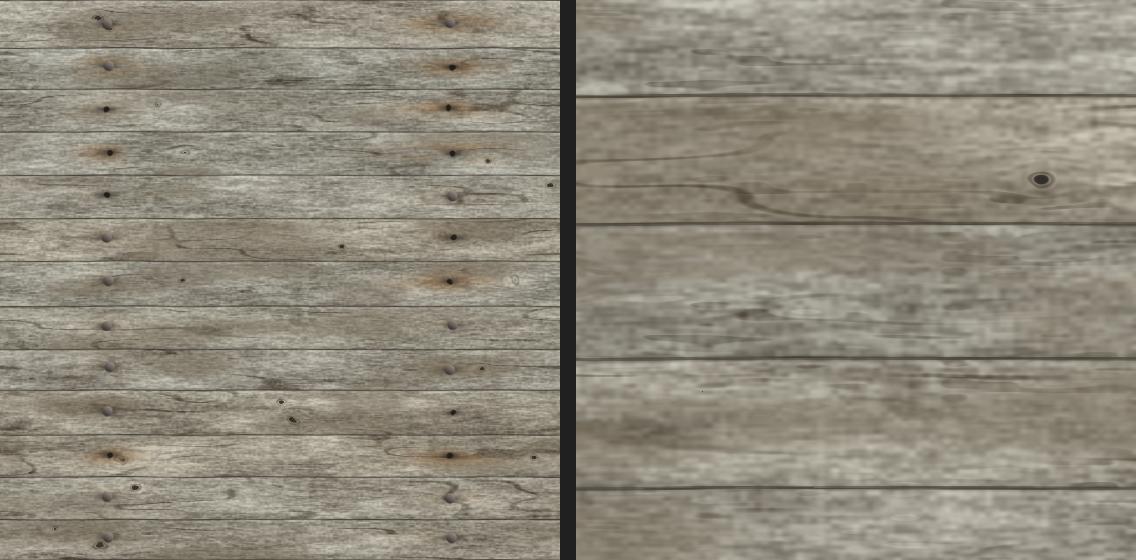
Left: the whole. Right: its middle third, enlarged.
Give the GLSL for this texture, as a WebGL 1 fragment shader.

```glsl
precision highp float;
// Weathered boards: thirteen horizontal planks with thin dark seams, two columns
// of nails or nail holes with rust stains, and scattered knots. Grain is layered
// value noise stretched along x, with crisp fissures; all wraps at the edges.
uniform vec2 u_resolution;

const float PLANKS = 13.0;
const float SEAM_HALF_WIDTH = 0.0010;
const float NAIL_RADIUS = 0.0090;
const float HOLE_RADIUS = 0.0048;
const vec2 NAIL_X = vec2(0.194, 0.806);
// One bit per plank, counted from the top: x = left column, y = right column.
const vec2 HOLE_BITS = vec2(1052.0, 1646.0);
const vec2 RUST_BITS = vec2(1034.0, 1103.0);
const float KNOT_CHANCE = 0.6;
const vec3 WOOD_DARK = vec3(0.355, 0.33, 0.28);
const vec3 WOOD_LIGHT = vec3(0.745, 0.735, 0.685);
const vec3 BROWN = vec3(0.44, 0.395, 0.325);
const vec3 RUST = vec3(0.48, 0.38, 0.265);
const vec3 HOLLOW = vec3(0.16, 0.145, 0.13);
const vec3 SEAM = vec3(0.27, 0.25, 0.21);
const vec3 NAIL = vec3(0.44, 0.41, 0.385);

float hash(vec2 p) {
  vec3 q = fract(p.xyx * 0.1031);
  q += dot(q, q.yzx + 33.33);
  return fract((q.x + q.y) * q.z);
}
// Value noise with cells.x by cells.y cells per canvas, periodic along x.
float noise(vec2 p, vec2 cells, float seed) {
  p *= cells;
  vec2 i = floor(p), f = p - i;
  f = f * f * (3.0 - 2.0 * f);
  vec2 x = mod(vec2(i.x, i.x + 1.0), cells.x);
  float y = i.y + seed * 19.0;
  return mix(mix(hash(vec2(x.x, y)), hash(vec2(x.y, y)), f.x),
             mix(hash(vec2(x.x, y + 1.0)), hash(vec2(x.y, y + 1.0)), f.x), f.y);
}
float bit(float mask, float index) {
  return mod(floor(mask / floor(exp2(index) + 0.5) + 0.0001), 2.0);
}
// Uneven plank spacing; the seam on the canvas edge stays put.
float seamAt(float i) {
  float id = mod(i, PLANKS);
  return i + step(0.5, id) * mix(0.04, 0.12, hash(vec2(id, 71.0)));
}

void main() {
  vec2 uv = gl_FragCoord.xy / u_resolution;
  float px = 1.0 / min(u_resolution.x, u_resolution.y);

  // Plank lookup, counted downwards
  float v = (1.0 - uv.y) * PLANKS + 0.02 * (noise(uv, vec2(9.0, 0.1), 3.0) - 0.5);
  float plank = floor(v);
  plank -= 1.0 - step(seamAt(plank), v);
  float id = mod(plank, PLANKS);
  float top = seamAt(plank), bottom = seamAt(plank + 1.0);
  vec2 local = vec2(uv.x, (mix(top, bottom, 0.47) - v) / PLANKS);

  // Knots bend the grain around themselves
  vec2 grain = vec2(uv.x, uv.y + 0.006 * (noise(uv, vec2(9.0, 34.0), id) - 0.5));
  float ring = 0.0, core = 0.0, halo = 0.0;
  for (int k = 0; k < 2; k++) {
    vec2 key = vec2(id + 5.0, float(k) * 13.0 + 40.0);
    float size = mix(0.6, 1.2, hash(key + 3.7)) * step(hash(key), KNOT_CHANCE);
    vec2 d = local - vec2(hash(key + 11.3), 0.036 * (hash(key + 23.9) - 0.5));
    d.x = fract(d.x + 0.5) - 0.5;
    vec2 e = d / (vec2(0.013, 0.0085) * max(size, 0.01));
    float r = length(e) + 0.8 * (noise(uv, vec2(100.0, 130.0), 8.0) - 0.5);
    grain.y -= 0.75 * d.y * exp(-dot(e, e) * 0.22);
    halo += exp(-dot(e * vec2(0.3, 0.65), e * vec2(0.3, 0.65)));
    ring += (0.5 + 0.5 * cos(r * 9.0)) * (1.0 - smoothstep(0.7, 1.4, r));
    core += 1.0 - smoothstep(0.3, 0.5, r);
  }

  // Wood tone: broad patches, fibres, then sparse dark dashes, flakes and fissures
  float patches = noise(grain, vec2(7.0, 40.0), id);
  float streaks = noise(grain, vec2(15.0, 125.0), id + 2.0);
  float dashes = noise(grain, vec2(34.0, 250.0), id + 4.0);
  float tone = 0.64 + 0.12 * (hash(vec2(id, 9.0)) - 0.5);
  tone += 0.42 * (patches - 0.5) + 0.27 * (streaks - 0.5) + 0.28 * (dashes - 0.5);
  tone += 0.36 * (noise(grain, vec2(90.0, 400.0), id + 6.0) - 0.5);
  tone += 0.28 * (noise(uv, vec2(240.0, 300.0), 5.0) - 0.5);
  tone -= 0.30 * smoothstep(0.74, 0.86, dashes) * smoothstep(0.75, 0.35, patches);
  tone += 0.20 * smoothstep(0.30, 0.16, dashes) * smoothstep(0.45, 0.75, streaks);
  float fissure = abs(noise(grain, vec2(8.0, 62.0), id + 9.0) - 0.5);
  float open = smoothstep(0.5, 0.72, noise(grain, vec2(9.0, 37.0), id + 15.0));
  tone -= 0.42 * open * (1.0 - smoothstep(0.015, 0.07, fissure));
  tone += 0.18 * halo * (streaks - 0.1) - 0.4 * ring;
  vec3 color = mix(WOOD_DARK, WOOD_LIGHT, clamp(tone, -0.2, 1.1));
  color *= 1.0 + 0.04 * (hash(vec2(id, 31.0)) - 0.5) * vec3(1.0, 0.1, -0.8);
  float stain = smoothstep(0.52, 0.85, noise(grain, vec2(6.0, 29.0), id + 12.0));
  color = mix(color, BROWN, stain * (0.15 + 0.45 * streaks));
  color = mix(color, HOLLOW, 0.85 * min(core, 1.0));

  // Seams of uneven depth, with a pale worn edge along the top of each plank
  float below = (v - top) / PLANKS;
  float edge = min(below, (bottom - v) / PLANKS);
  color += 0.06 * smoothstep(0.001, 0.003, below) * smoothstep(0.007, 0.003, below);
  color *= 1.0 - 0.14 * exp(-edge / 0.002);
  float gap = 1.0 - smoothstep(SEAM_HALF_WIDTH - 0.5 * px, SEAM_HALF_WIDTH + 0.5 * px, edge);
  color = mix(color, SEAM, gap * mix(0.3, 1.0, noise(uv, vec2(30.0, 1.0), plank)));

  // Nails, empty holes and their stains
  for (int side = 0; side < 2; side++) {
    float s = float(side);
    vec2 jitter = vec2(hash(vec2(id, s + 50.0)), hash(vec2(id, s + 60.0))) - 0.5;
    vec2 d = local - vec2(mix(NAIL_X.x, NAIL_X.y, s), 0.0) - jitter * vec2(0.008, 0.006);
    float isHole = bit(mix(HOLE_BITS.x, HOLE_BITS.y, s), id);
    float rusty = mix(0.25, 0.8, bit(mix(RUST_BITS.x, RUST_BITS.y, s), id));
    vec2 spread = d / vec2(mix(0.055, 0.085, s), 0.017), soot = d / vec2(0.019, 0.006);
    float ragged = exp(-dot(spread, spread)) * smoothstep(0.3, 0.65, 0.5 * patches + 0.6 * streaks);
    color = mix(color, RUST * (0.7 + 0.5 * tone), rusty * ragged);
    color = mix(color, HOLLOW, 0.65 * exp(-dot(soot, soot)));
    float r = length(d), rough = r + 0.004 * (noise(uv, vec2(150.0), 7.0) - 0.5);
    float hole = 1.0 - smoothstep(HOLE_RADIUS - px, HOLE_RADIUS + px, rough);
    float dome = 1.0 - smoothstep(NAIL_RADIUS - px, NAIL_RADIUS + px, r);
    float light = dot(d, vec2(0.55, 0.83)) / NAIL_RADIUS;
    color = mix(color, HOLLOW * 0.8, hole * isHole);
    color = mix(color, NAIL * (0.9 + 0.45 * light), dome * (1.0 - isHole));
  }
  gl_FragColor = vec4(clamp(color, 0.0, 1.0), 1.0);
}
```
